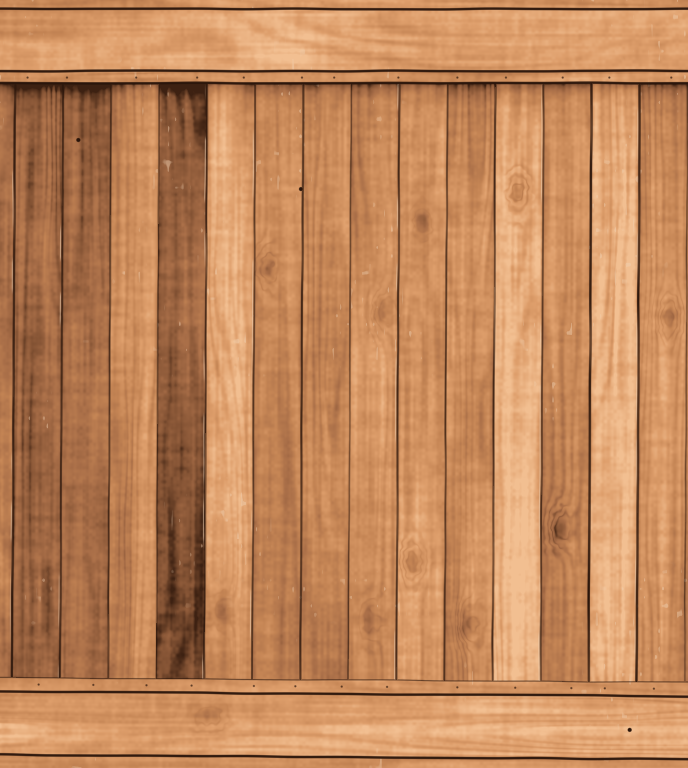
This texture is drawn by a Shadertoy shader. Its source:

```glsl
// Weathered wooden wall: upright planks framed by horizontal rails and battens.

float hash(vec2 p) {
    vec3 q = fract(p.xyx * 0.1031);
    q += dot(q, q.yzx + 33.33);
    return fract((q.x + q.y) * q.z);
}

float noise(vec2 p) {
    vec2 i = floor(p), f = fract(p);
    f *= f * (3.0 - 2.0 * f);
    return mix(mix(hash(i), hash(i + vec2(1, 0)), f.x),
               mix(hash(i + vec2(0, 1)), hash(i + vec2(1, 1)), f.x), f.y);
}

// Wood colour, from dark seam (0) to pale highlight (5)
vec3 woodColor(float tone) {
    vec3 ramp[6] = vec3[6](
        vec3(0.24, 0.13, 0.07), vec3(0.51, 0.32, 0.20), vec3(0.66, 0.43, 0.28),
        vec3(0.77, 0.52, 0.33), vec3(0.87, 0.62, 0.42), vec3(0.95, 0.75, 0.57));
    tone = clamp(tone, 0.0, 4.999);
    int i = int(tone);
    return mix(ramp[i], ramp[i + 1], fract(tone));
}

// Soft-edged line of the given half width
float line(float d, float halfWidth) {
    float px = 0.8 / iResolution.y;
    return 1.0 - smoothstep(halfWidth - px, halfWidth + px, abs(d));
}

// Tone offset of the grain; q.x runs across the board, q.y along it
float grain(vec2 q, float seed) {
    vec2 s = vec2(seed * 17.3 + 40.0, seed * 9.1 + 30.0);

    // At most one knot in each stretch of board
    vec2 cell = vec2(seed + 20.0, floor(q.y / 0.45));
    vec2 center = vec2((hash(cell + 3.7) - 0.5) * 0.034,
                       (cell.y + 0.3 + 0.4 * hash(cell + 8.1)) * 0.45);
    float r = length((q - center) * vec2(1.0, 0.6)) / 0.008;
    r += 0.6 * (noise(q * 160.0) - 0.5);
    float knot = step(0.55, hash(cell + 1.3));

    // Growth rings bend around the knot
    float field = noise(q * vec2(24.0, 2.4) + s) * 5.0 + q.x * 35.0
                + noise(q * vec2(60.0, 9.0) + s) * 0.7
                + knot * 3.0 * exp(-0.22 * r * r);
    float ring = pow(0.5 + 0.5 * cos(6.2832 * field), 2.0);

    float t = 0.30 - ring * (0.15 + 0.75 * noise(q * vec2(30.0, 5.0) + s.yx));
    t += 0.75 * (noise(q * vec2(260.0, 9.0) + s) - 0.5);    // fine fibres
    t += 0.80 * (noise(q * vec2(75.0, 3.0) + s) - 0.5);     // long streaks
    t += 1.20 * (noise(q * vec2(16.0, 4.5) + s) - 0.5);     // stains
    t += 0.55 * (noise(q * vec2(26.0, 120.0) + s) - 0.5);   // saw ripple
    t += 0.40 * (noise(q * 230.0 + s) - 0.5);
    return t - knot * (1.0 * exp(-r * r) + 0.5 * exp(-0.3 * r * r));
}

void mainImage(out vec4 fragColor, in vec2 fragCoord) {
    vec2 uv = fragCoord / iResolution.xy;
    vec2 p = uv * vec2(0.8945, 1.0);
    float y = uv.y + 0.006 * (uv.x - 0.5) * step(uv.y, 0.5);

    // Horizontal joints split the canvas into seven rows; row 3 is the wall
    float joints[6] = float[6](0.0143, 0.0964, 0.1146, 0.8920, 0.9076, 0.9883);
    float row = 0.0, joint = 0.0;
    for (int i = 0; i < 6; i++) {
        float d = y - joints[i] + 0.0012 * (noise(vec2(uv.x * 14.0, float(i) * 5.0)) - 0.5);
        row += step(0.0, d);
        joint = max(joint, line(d, i == 2 ? 0.0007 : 0.0016) * (i == 2 ? 0.65 : 0.95));
    }

    vec2 fromCenter = uv - vec2(0.6, 0.58);
    float light = 0.35 - 2.0 * dot(fromCenter, fromCenter);
    float tone, dark = joint, pale = 0.0;

    if (row == 3.0) {
        // Upright planks, leaning very slightly
        float tones[16] = float[16](2.6, 2.2, 2.2, 3.4, 1.5, 3.5, 2.7, 2.7,
                                    2.9, 3.4, 2.9, 4.2, 2.9, 4.2, 2.9, 2.8);
        float x = (uv.x - 0.0219 + 0.0056 * (0.89 - uv.y)) * 14.32;
        float plank = floor(x);
        vec2 q = vec2((fract(x) - 0.5) * 0.0624, p.y);
        tone = tones[int(clamp(plank + 1.0, 0.0, 15.0))] + light + grain(q, plank);
        tone -= 2.4 * exp(-(0.892 - y) * 110.0) + 0.5 * exp(-(0.892 - y) * 22.0);

        // Seams: uneven dark gaps, some with a chipped pale edge
        float seam = floor(x + 0.5);
        float wear = noise(vec2(seam * 7.0 + 20.0, p.y * 18.0));
        float d = (x - seam) * 0.0624 + 0.001 * (wear - 0.5);
        float depth = hash(vec2(seam + 30.0, 5.0));
        dark = max(dark, line(d, 0.0009 + 0.0007 * depth) * mix(0.55, 1.0, depth)
                         * (0.65 + 0.35 * wear));
        tone -= 0.6 * exp(-abs(d) * 500.0);
        pale = line(d + 0.0022, 0.0007) * step(0.45, hash(vec2(seam + 30.0, 9.0)))
             * smoothstep(0.4, 0.7, noise(vec2(seam * 3.0 + 50.0, p.y * 25.0))) * 0.6;
    } else {
        // Rails are wide, battens narrow and dotted with nails
        bool rail = row == 1.0 || row == 5.0;
        float middle = row < 3.0 ? 0.0553 : 0.948;
        tone = (rail ? 4.1 : 3.6) + 0.5 * light
             + 0.85 * grain(vec2(y - middle, p.x), row + 40.0);
        if (!rail) {
            float n = floor(uv.x * 13.0);
            vec2 nail = vec2((n + 0.2 + 0.6 * hash(vec2(n, row))) / 13.0 * 0.8945,
                             row < 3.0 ? 0.106 : 0.899);
            dark = max(dark, 0.7 * line(length(vec2(p.x, y) - nail), 0.0013));
        }
    }

    // Sparse nail holes and pale scuffs
    vec2 cell = floor(p * 14.0);
    vec2 hole = (cell + 0.25 + 0.5 * vec2(hash(cell + 2.0), hash(cell + 6.0))) / 14.0;
    dark = max(dark, step(0.965, hash(cell + 11.0)) * line(length(p - hole), 0.0026));
    pale = max(pale, 0.45 * smoothstep(0.86, 0.96, noise(p * vec2(210.0, 90.0)))
                     * smoothstep(0.6, 0.85, noise(p * vec2(18.0, 9.0) + 60.0)));

    vec3 color = mix(woodColor(tone), vec3(0.94, 0.82, 0.70), pale);
    fragColor = vec4(mix(color, vec3(0.16, 0.08, 0.04), dark), 1.0);
}
```
